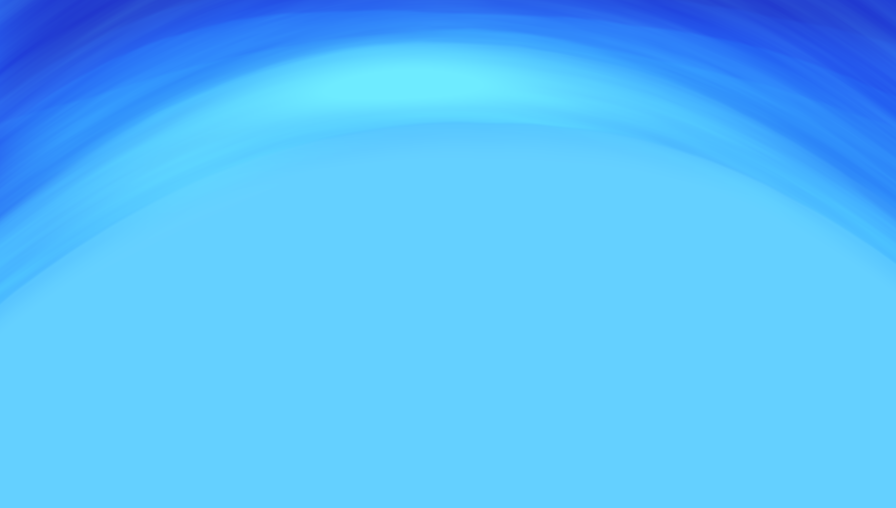
Give the GLSL for this background, as a WebGL 2 fragment shader.

```glsl
#version 300 es
precision highp float;
// Painted sky: translucent blue washes arch over a flat pale-blue field.
// Each wash is a lopsided power-curve arch with a crisp, wavering rim and a
// wide soft body; a cyan glow and fine brush streaks follow the same curves.

uniform vec2 u_resolution;
out vec4 outColor;

const vec3 SKY    = vec3(0.394, 0.816, 1.00);
const vec3 CYAN   = vec3(0.43, 0.92, 1.00);
const vec3 LIGHT  = vec3(0.27, 0.70, 1.00);
const vec3 AZURE  = vec3(0.19, 0.59, 0.99);
const vec3 COBALT = vec3(0.17, 0.50, 0.98);
const vec3 ROYAL  = vec3(0.16, 0.39, 0.94);
const vec3 DEEP   = vec3(0.14, 0.24, 0.80);

// Arches: apex x, apex depth, drop at left side, drop at right side
const vec4 ROYAL_ARCH  = vec4(0.40, -0.04, 0.24, 0.13);
const vec4 COBALT_ARCH = vec4(0.42, 0.025, 0.24, 0.16);
const vec4 AZURE_ARCH  = vec4(0.50, 0.057, 0.19, 0.20);
const vec4 LIGHT_ARCH  = vec4(0.50, 0.085, 0.34, 0.33);
const vec4 GLOW_ARCH   = vec4(0.48, 0.165, 0.30, 0.27);
const vec4 SKY_ARCH    = vec4(0.54, 0.243, 0.357, 0.275);

const float RIM_WOBBLE = 0.010;
const float STREAK_STRENGTH = 0.09;
const float GLOW_HALF_WIDTH = 0.24;
const float GLOW_THICKNESS = 0.075;

float hash(vec2 p) {
    vec3 q = fract(vec3(p.xyx) * 0.1031);
    q += dot(q, q.yzx + 33.33);
    return fract((q.x + q.y) * q.z);
}

float noise(vec2 p) {
    vec2 cell = floor(p), f = fract(p);
    f = f * f * (3.0 - 2.0 * f);
    return mix(mix(hash(cell), hash(cell + vec2(1, 0)), f.x),
               mix(hash(cell + vec2(0, 1)), hash(cell + vec2(1, 1)), f.x), f.y);
}

float fbm(vec2 p) {
    float sum = 0.0, weight = 0.5;
    for (int i = 0; i < 4; i++) {
        sum += weight * noise(p);
        p = p * 2.03 + 17.0;
        weight *= 0.5;
    }
    return sum;
}

// Signed depth below an arch; p.y is measured down from the top edge
float belowArch(vec2 p, vec4 arch, float power) {
    float dx = p.x - arch.x;
    float span = dx < 0.0 ? arch.x : 1.0 - arch.x;
    float drop = dx < 0.0 ? arch.z : arch.w;
    return p.y - arch.y - drop * pow(abs(dx) / span, power);
}

// Wash coverage: a crisp torn rim plus a soft body
float wash(vec2 p, vec4 arch, float power, float crisp) {
    float waver = fbm(vec2(p.x * 9.0, arch.y * 90.0 + p.y * 5.0)) - 0.47;
    float d = belowArch(p, arch, power) + waver * RIM_WOBBLE * 2.0;
    return mix(smoothstep(-0.04, 0.075, d), smoothstep(-0.004, 0.004, d), crisp);
}

float bell(float x) {
    return exp(-x * x);
}

void main() {
    vec2 p = gl_FragCoord.xy / u_resolution;
    p.y = 1.0 - p.y;

    // Layered washes from the dark corners inward
    vec3 color = mix(DEEP, ROYAL, wash(p, ROYAL_ARCH, 2.2, 0.15));
    color = mix(color, COBALT, wash(p, COBALT_ARCH, 2.7, 0.45));
    color = mix(color, AZURE, wash(p, AZURE_ARCH, 1.6, 0.35));
    color = mix(color, LIGHT, wash(p, LIGHT_ARCH, 2.1, 0.25));

    // Cool shade gathering at both sides
    float sideShade = 0.75 * exp(-p.x / 0.055) * (1.0 - smoothstep(0.30, 0.56, p.y));
    sideShade += 0.35 * exp((p.x - 1.0) / 0.10) * (1.0 - smoothstep(0.20, 0.48, p.y));
    color = mix(color, ROYAL, sideShade);

    // Brush streaks running along the arches
    float along = belowArch(p, LIGHT_ARCH, 2.0);
    float streak = fbm(vec2(p.x * 5.0, along * 42.0)) - 0.47;
    float broad = fbm(vec2(p.x * 3.0 + 8.0, along * 14.0)) - 0.47;
    color += (streak + broad) * STREAK_STRENGTH * vec3(0.6, 1.5, 0.35);

    // Cyan glow, brightest left of centre
    float glowDepth = belowArch(p, GLOW_ARCH, 2.1);
    float glow = bell((p.x - 0.45) / GLOW_HALF_WIDTH) * bell(glowDepth / GLOW_THICKNESS);
    glow *= 0.8 + 0.2 * smoothstep(-0.004, 0.004, along + streak * RIM_WOBBLE);
    color = mix(color, CYAN, min(glow * 1.15, 1.0));
    float leftGlow = bell((p.x - 0.19) / 0.13) * bell((glowDepth - 0.06) / 0.07);
    color = mix(color, CYAN, leftGlow * 0.45);

    // Flat sky under the innermost rim, with a faint shaded lip
    float skyDepth = belowArch(p, SKY_ARCH, 2.2);
    skyDepth += (fbm(vec2(p.x * 10.0, 3.0)) - 0.47) * RIM_WOBBLE;
    float skyCover = mix(smoothstep(-0.03, 0.07, skyDepth),
                         smoothstep(-0.004, 0.004, skyDepth), 0.45);
    color = mix(color, SKY, skyCover);
    float lip = smoothstep(-0.005, 0.002, skyDepth) * exp(-max(skyDepth, 0.0) / 0.025);
    color = mix(color, LIGHT, lip * 0.32 * bell((p.x - 0.56) / 0.22));

    // Pale halo fading into the sky on both shoulders
    float shoulders = bell((p.x - 0.25) / 0.12) + 0.6 * bell((p.x - 0.84) / 0.08);
    color = mix(color, CYAN, 0.28 * shoulders * bell((skyDepth - 0.015) / 0.035));

    outColor = vec4(clamp(color, 0.0, 1.0), 1.0);
}
```
